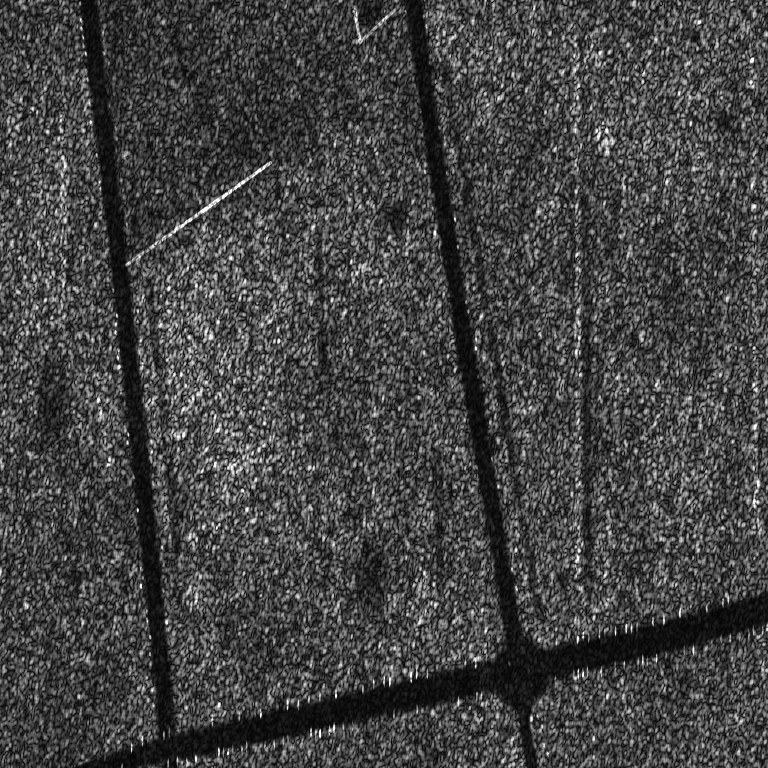
Give the GLSL for this texture, as a Shadertoy shader.

```glsl
// Radar view of farmland: dark roads cross fields covered in grainy speckle.
// A smooth reflectivity map (fields, tracks, patches, roads) is multiplied by
// Rayleigh speckle, the length of an interpolated complex Gaussian field.

const float LAND = 0.295;                     // mean brightness of the fields
const float ROAD = 0.19;                      // road reflectivity against land
const vec2 GRAIN = vec2(340.0, 205.0);        // speckle cells per canvas
const vec2 JUNCTION = vec2(0.678, 0.124);
const vec2 JUNCTION_SIZE = vec2(0.045, 0.058);
const float GLINT = 0.75;                     // brightness of roadside glints

// Center xy, radii zw
const vec4 DARK_PATCH[10] = vec4[10](
    vec4(0.485, 0.245, 0.025, 0.062), vec4(0.068, 0.490, 0.025, 0.085),
    vec4(0.901, 0.954, 0.010, 0.012), vec4(0.941, 0.841, 0.014, 0.018),
    vec4(0.779, 0.434, 0.008, 0.012), vec4(0.733, 0.245, 0.009, 0.014),
    vec4(0.176, 0.710, 0.008, 0.018), vec4(0.512, 0.716, 0.024, 0.024),
    vec4(0.482, 0.984, 0.022, 0.023), vec4(0.095, 0.250, 0.025, 0.012));
const vec4 BRIGHT_PATCH[6] = vec4[6](
    vec4(0.252, 0.224, 0.014, 0.024), vec4(0.772, 0.925, 0.017, 0.038),
    vec4(0.751, 0.271, 0.003, 0.025), vec4(0.484, 0.755, 0.007, 0.005),
    vec4(0.785, 0.825, 0.016, 0.030), vec4(0.375, 0.880, 0.015, 0.010));

// Upper end xy, lower end zw
const vec4 DARK_TRACK[5] = vec4[5](
    vec4(0.580, 0.910, 0.703, 0.193), vec4(0.193, 0.635, 0.232, 0.284),
    vec4(0.414, 0.700, 0.419, 0.518), vec4(0.569, 0.414, 0.573, 0.219),
    vec4(0.762, 0.740, 0.766, 0.220));
const vec4 BRIGHT_TRACK[4] = vec4[4](
    vec4(0.081, 0.850, 0.083, 0.600), vec4(0.124, 0.510, 0.142, 0.390),
    vec4(0.751, 0.950, 0.753, 0.250), vec4(0.979, 0.990, 0.985, 0.300));

vec2 hash2(vec2 cell) {
    uvec2 v = uvec2(ivec2(cell)) * 1664525u + 1013904223u;
    for (int i = 0; i < 2; i++) {
        v.x += v.y * 1664525u;
        v.y += v.x * 1664525u;
        v ^= v >> 16u;
    }
    return vec2(v >> 8u) / 16777216.0;
}

float valueNoise(vec2 p) {
    vec2 i = floor(p), f = fract(p);
    f = f * f * (3.0 - 2.0 * f);
    vec2 e = vec2(1.0, 0.0);
    return mix(mix(hash2(i).x, hash2(i + e).x, f.x),
               mix(hash2(i + e.yx).x, hash2(i + 1.0).x, f.x), f.y);
}

// Rayleigh amplitude with a mean of one
float speckle(vec2 p) {
    vec2 i = floor(p), f = fract(p), sum = vec2(0.0);
    float power = 0.0;
    for (int k = 0; k < 4; k++) {
        vec2 corner = vec2(k & 1, k >> 1);
        vec2 h = hash2(i + corner + 700.0);
        vec2 w = mix(1.0 - f, f, corner);
        float angle = 6.28319 * h.y;
        sum += w.x * w.y * sqrt(-2.0 * log(1.0 - h.x)) * vec2(cos(angle), sin(angle));
        power += w.x * w.x * w.y * w.y;
    }
    return length(sum) * inversesqrt(power) / 1.2533;
}

float segmentMask(vec2 p, vec4 ends, float width) {
    vec2 d = ends.zw - ends.xy, q = p - ends.xy;
    float t = clamp(dot(q, d) / dot(d, d), 0.0, 1.0);
    return 1.0 - smoothstep(0.35 * width, width, length(q - d * t));
}

float patchMask(vec2 p, vec4 shape) {
    return 1.0 - smoothstep(0.4, 1.1, length((p - shape.xy) / shape.zw));
}

float roadMask(float offset, float halfWidth) {
    return 1.0 - smoothstep(0.6 * halfWidth, 1.25 * halfWidth, abs(offset));
}

// Randomly spaced glints along an edge
float glints(float along, float across, float spacing, vec2 size, float seed) {
    vec2 cell = vec2(floor(along / spacing), seed);
    vec2 h = hash2(cell), g = hash2(cell + 50.0);
    vec2 q = vec2((fract(along / spacing) - 0.5) * spacing, across + (g.x - 0.5) * 0.006);
    return step(0.62, h.x) * (0.35 + 0.65 * h.y) * (1.0 - smoothstep(0.4, 1.1, length(q / size)));
}

void mainImage(out vec4 fragColor, in vec2 fragCoord) {
    vec2 p = fragCoord / iResolution.xy;
    float t = 1.0 - p.y;

    // Road offsets
    float west = p.x - (0.114 + 0.125 * t - 0.017 * t * t);
    float east = p.x - (0.538 + 0.140 * t + 0.023 * t * t);
    float crossing = p.y - (0.225 * p.x - 0.025 + 0.2 * pow(max(p.x - 0.8, 0.0), 2.0));
    float crossHalf = (0.020 + 0.005 * p.x) * smoothstep(0.02, 0.25, p.x);

    // Fields: large tones, then vertical furrows
    float land = 0.80 + 0.28 * valueNoise(p * vec2(9.0, 6.0) + 20.0);
    land += 0.24 * (valueNoise(p * vec2(75.0, 9.0)) - 0.5);
    land += 0.20 * (valueNoise(p * vec2(45.0, 28.0) + 90.0) - 0.5);
    float between = smoothstep(0.0, 0.02, west) * smoothstep(0.0, 0.02, -east);
    float north = smoothstep(-0.10, 0.05, p.y - 0.655 - 0.712 * (p.x - 0.165));
    land *= 1.0 - 0.27 * between * north;
    land *= 1.0 + 0.25 * patchMask(p, vec4(0.27, 0.50, 0.14, 0.24));
    land *= 1.0 - 0.16 * patchMask(p, vec4(0.92, 0.62, 0.09, 0.16));

    // Tracks and patches
    for (int i = 0; i < 5; i++) land *= 1.0 - 0.42 * segmentMask(p, DARK_TRACK[i], 0.008);
    for (int i = 0; i < 4; i++) land *= 1.0 + 0.50 * segmentMask(p, BRIGHT_TRACK[i], 0.005);
    for (int i = 0; i < 10; i++) land *= 1.0 - 0.50 * patchMask(p, DARK_PATCH[i]);
    for (int i = 0; i < 6; i++) land *= 1.0 + 0.65 * patchMask(p, BRIGHT_PATCH[i]);

    // Roads and their junction
    float south = smoothstep(0.09, 0.06, p.y);
    float road = roadMask(west, 0.0125);
    road = max(road, roadMask(east + 0.008 * south, mix(0.0125, 0.008, south)));
    road = max(road, roadMask(crossing, crossHalf));
    vec2 j = pow(abs(p - JUNCTION) / JUNCTION_SIZE, vec2(1.3));
    road = max(road, 1.0 - smoothstep(0.75, 1.15, j.x + j.y));
    land *= mix(1.0, ROAD, road);

    // Glints on the road edges
    vec2 dotSize = vec2(0.004, 0.0019);
    float shine = glints(p.y, west + 0.013, 0.011, dotSize, 1.0);
    shine += 0.5 * glints(p.y, west - 0.015, 0.014, dotSize, 2.0);
    shine += 0.7 * glints(p.y, east - 0.013, 0.012, dotSize, 3.0);
    shine += 0.5 * glints(p.y, east + 0.014, 0.016, dotSize, 4.0);
    vec2 streakSize = vec2(0.0016, 0.008);
    float clearOf = smoothstep(0.12, 0.16, p.x) * smoothstep(0.035, 0.05, abs(p.x - JUNCTION.x));
    shine += clearOf * glints(p.x, crossing - crossHalf, 0.007, streakSize, 5.0);
    shine += clearOf * glints(p.x, crossing + crossHalf, 0.006, streakSize, 6.0);

    // Bright fence line and the angled outline at the top
    float fence = segmentMask(p, vec4(0.165, 0.655, 0.352, 0.788), 0.0032);
    float outline = max(segmentMask(p, vec4(0.462, 0.987, 0.469, 0.945), 0.003),
                        segmentMask(p, vec4(0.469, 0.945, 0.514, 0.987), 0.003));
    float lines = fence * mix(0.40, 0.75, smoothstep(0.20, 0.28, p.x)) + 0.45 * outline;

    float grain = speckle((p - vec2(0.15 * p.y, 0.0)) * GRAIN);
    float tone = LAND * land * grain + (GLINT * shine + lines) * (0.55 + 0.45 * grain);
    fragColor = vec4(vec3(clamp(tone + 0.012, 0.0, 1.0)), 1.0);
}
```
